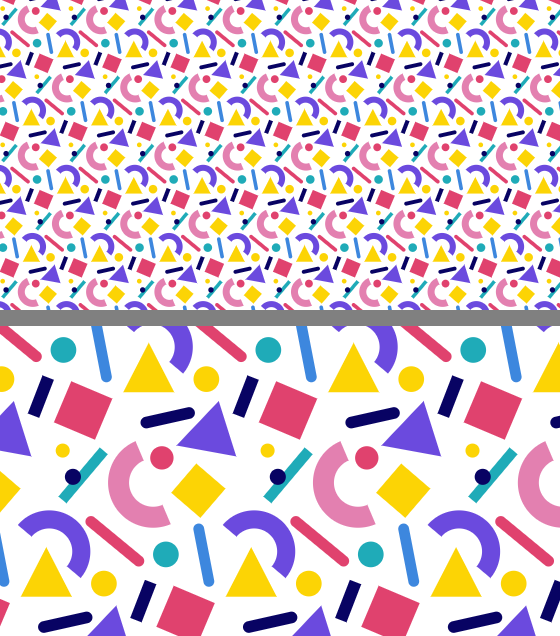
Top, the full canvas; bottom, a detail of the centre.
Reproduce this pattern procedurally as a WebGL 2 fragment shader.

```glsl
#version 300 es
precision highp float;
// Half-drop confetti pattern of arcs, bars, dots, squares and triangles on white.

uniform vec2 u_resolution;
out vec4 fragColor;

// Design units: the canvas is WIDTH units wide, y runs downward.
const float WIDTH = 1152.0;
const vec2 ORIGIN = vec2(384.0, 213.0);
const vec2 PERIOD = vec2(140.5, 140.2);
const float ROW_SHIFT = 0.5;

const vec3 WHITE   = vec3(1.00, 1.00, 1.00);
const vec3 CRIMSON = vec3(0.88, 0.26, 0.43);
const vec3 PINK    = vec3(0.89, 0.50, 0.69);
const vec3 PURPLE  = vec3(0.42, 0.29, 0.87);
const vec3 NAVY    = vec3(0.03, 0.01, 0.39);
const vec3 YELLOW  = vec3(0.99, 0.83, 0.02);
const vec3 BLUE    = vec3(0.24, 0.53, 0.87);
const vec3 TEAL    = vec3(0.12, 0.67, 0.72);

vec2 point;      // current position in design units
float pixelSize; // one pixel in design units
vec3 color;

// Offset from the nearest repeat of a center; odd rows shift by half a period.
vec2 nearest(vec2 center) {
    vec2 q = point - center;
    float row = round(q.y / PERIOD.y);
    q.y -= row * PERIOD.y;
    q.x -= row * ROW_SHIFT * PERIOD.x;
    q.x -= round(q.x / PERIOD.x) * PERIOD.x;
    return q;
}

// Coordinates along and across a direction.
vec2 turn(vec2 q, float angle) {
    vec2 u = vec2(cos(angle), sin(angle));
    return vec2(dot(q, u), dot(q, vec2(-u.y, u.x)));
}

void paint(float d, vec3 ink) {
    color = mix(color, ink, clamp(0.5 - d / pixelSize, 0.0, 1.0));
}

float disc(vec2 center, float radius) {
    return length(nearest(center)) - radius;
}

float box(vec2 center, float angle, vec2 halfSize, float rounding) {
    vec2 d = abs(turn(nearest(center), angle)) - halfSize + rounding;
    return length(max(d, 0.0)) + min(max(d.x, d.y), 0.0) - rounding;
}

float halfRing(vec2 center, float axis, float radius, float halfWidth) {
    vec2 q = turn(nearest(center), axis);
    return max(abs(length(q) - radius) - halfWidth, -q.x);
}

float edge(vec2 q, vec2 a, vec2 b) {
    vec2 e = normalize(b - a);
    return dot(q - a, vec2(e.y, -e.x));
}

// Vertices are offsets from the center, clockwise on screen.
float triangle(vec2 center, vec2 a, vec2 b, vec2 c) {
    vec2 q = nearest(center);
    return max(edge(q, a, b), max(edge(q, b, c), edge(q, c, a)));
}

void main() {
    pixelSize = WIDTH / u_resolution.x;
    point = vec2(gl_FragCoord.x, u_resolution.y - gl_FragCoord.y) * pixelSize - ORIGIN;
    color = WHITE;

    // Half rings
    paint(halfRing(vec2(105.0, 107.0), 2.74, 23.7, 7.2), PINK);
    paint(halfRing(vec2(104.0, 14.0), -0.87, 22.0, 6.2), PURPLE);

    // Triangles
    paint(triangle(vec2(102.0, 28.0), vec2(0.0, -17.0), vec2(17.5, 17.0),
                   vec2(-17.5, 17.0)), YELLOW);
    paint(triangle(vec2(144.0, 74.0), vec2(6.0, -23.0), vec2(18.0, 15.0),
                   vec2(-23.0, 7.5)), PURPLE);

    // Squares
    paint(box(vec2(57.0, 57.5), 0.40, vec2(15.3), 0.0), CRIMSON);
    paint(box(vec2(136.0, 112.5), 0.71, vec2(13.2), 0.0), YELLOW);

    // Flat-ended bars
    paint(box(vec2(28.0, 48.0), 1.94, vec2(14.0, 4.2), 0.0), NAVY);
    paint(box(vec2(57.0, 102.0), -0.87, vec2(22.0, 3.6), 0.0), TEAL);

    // Round-ended bars
    paint(box(vec2(115.0, 62.5), -0.22, vec2(19.0, 4.0), 4.0), NAVY);
    paint(box(vec2(149.0, 7.0), 0.69, vec2(25.0, 3.8), 3.8), CRIMSON);
    paint(box(vec2(210.0, 16.5), 1.38, vec2(22.0, 3.7), 3.7), BLUE);

    // Dots
    paint(disc(vec2(184.0, 16.0), 8.8), TEAL);
    paint(disc(vec2(141.5, 36.0), 8.8), YELLOW);
    paint(disc(vec2(111.0, 90.0), 8.0), CRIMSON);
    paint(disc(vec2(43.0, 85.0), 4.8), YELLOW);
    paint(disc(vec2(50.0, 103.0), 5.5), NAVY);

    fragColor = vec4(color, 1.0);
}
```
